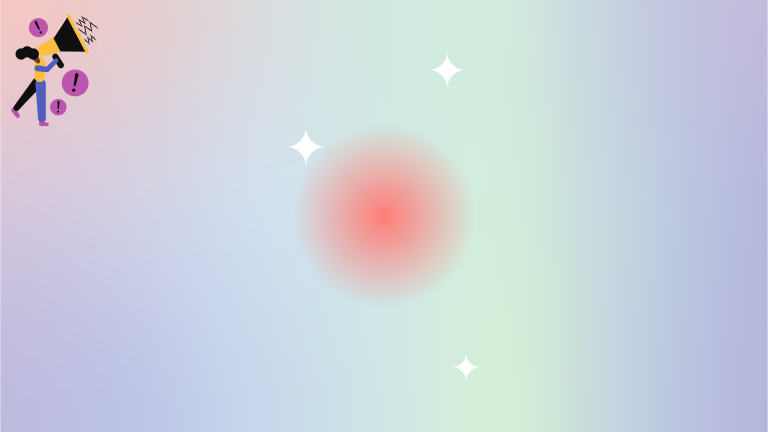
This background is drawn by a WebGL 2 fragment shader. Its source:

```glsl
#version 300 es
precision highp float;
// Pastel gradient with a soft red glow, white sparkles and a small megaphone figure.
uniform vec2 u_resolution;
out vec4 outColor;

const vec3 MAGENTA = vec3(0.74, 0.33, 0.68);
const vec3 YELLOW = vec3(0.98, 0.75, 0.24);
const vec3 BLUE = vec3(0.31, 0.37, 0.75);
const vec3 BLACK = vec3(0.06);
const vec3 SKIN = vec3(0.45, 0.23, 0.17);
const vec3 GLOW = vec3(1.0, 0.49, 0.47);

// Smooth curve through seven evenly spaced colours.
vec3 ramp(vec3 stops[7], float x) {
  float s = clamp(x, 0.0, 1.0) * 6.0;
  int i = min(int(s), 5);
  float t = s - float(i);
  vec3 a = stops[max(i - 1, 0)], b = stops[i], c = stops[i + 1], d = stops[min(i + 2, 6)];
  return b + 0.5 * t * (c - a + t * (2.0 * a - 5.0 * b + 4.0 * c - d + t * (3.0 * (b - c) + d - a)));
}

vec3 backdrop(vec2 uv) {
  vec3 top[7] = vec3[7](vec3(.96, .78, .76), vec3(.91, .80, .80), vec3(.86, .86, .87),
    vec3(.82, .91, .88), vec3(.82, .91, .87), vec3(.77, .80, .88), vec3(.76, .73, .86));
  vec3 middle[7] = vec3[7](vec3(.83, .78, .87), vec3(.82, .82, .90), vec3(.82, .88, .94),
    vec3(.82, .91, .90), vec3(.82, .92, .86), vec3(.76, .82, .88), vec3(.70, .72, .87));
  vec3 bottom[7] = vec3[7](vec3(.74, .73, .87), vec3(.74, .77, .90), vec3(.78, .84, .92),
    vec3(.81, .90, .90), vec3(.83, .93, .84), vec3(.75, .81, .88), vec3(.71, .71, .86));
  vec3 low = mix(ramp(bottom, uv.x), ramp(middle, uv.x), smoothstep(0.0, 0.65, uv.y));
  return mix(low, ramp(top, uv.x), smoothstep(0.4, 1.05, uv.y));
}

// Distance to a round-ended limb whose radius runs from ra to rb.
float limb(vec2 p, vec2 a, vec2 b, float ra, float rb) {
  vec2 pa = p - a, ba = b - a;
  float h = clamp(dot(pa, ba) / dot(ba, ba), 0.0, 1.0);
  return length(pa - ba * h) - mix(ra, rb, h);
}

// Distance to a flat-ended cone.
float cone(vec2 p, vec2 a, vec2 b, float ra, float rb) {
  vec2 axis = normalize(b - a), q = p - a;
  float size = length(b - a), along = dot(q, axis);
  float across = abs(q.x * axis.y - q.y * axis.x);
  return max(across - mix(ra, rb, along / size), max(-along, along - size));
}

// Distance to a zigzag stroke from a to b.
float zigzag(vec2 p, vec2 a, vec2 b, float height) {
  vec2 axis = normalize(b - a), q = p - a;
  float size = length(b - a), along = dot(q, axis);
  float wave = height * (abs(fract(along / size * 2.5) - 0.5) * 4.0 - 1.0);
  float across = dot(q, vec2(-axis.y, axis.x)) - wave;
  float slope = 10.0 * height / size;
  return max(abs(across) / sqrt(1.0 + slope * slope) - 0.1, max(-along, along - size));
}

// Distance to a four-pointed star with circular hollows.
float sparkle(vec2 p, float r) {
  vec2 q = abs(p);
  return max(r - length(q - r), max(q.x, q.y) - r);
}

vec3 paint(vec3 base, vec3 tint, float d, float px) {
  return mix(base, tint, clamp(0.5 - d / px, 0.0, 1.0));
}

// Disc holding a tilted bar and dot.
vec3 badge(vec3 base, vec2 p, float r, float tilt, float px) {
  vec2 up = vec2(sin(tilt), cos(tilt)) * r;
  vec3 color = paint(base, MAGENTA, length(p) - r, px);
  float mark = min(limb(p, up * 0.62, -up * 0.15, 0.13 * r, 0.08 * r), length(p + up * 0.55) - 0.12 * r);
  return paint(color, BLACK, mark, px);
}

vec3 figure(vec3 c, vec2 p, float px) {
  // Legs and shoes
  c = paint(c, MAGENTA, limb(p, vec2(3.2, 74.5), vec2(4.1, 73.2), 0.6, 0.5), px);
  c = paint(c, MAGENTA, limb(p, vec2(9.6, 71.4), vec2(10.9, 71.2), 0.6, 0.4), px);
  c = paint(c, BLACK, limb(p, vec2(8.6, 80.8), vec2(3.8, 75.0), 1.2, 0.7), px);
  c = paint(c, BLUE, limb(p, vec2(9.4, 80.6), vec2(9.7, 72.6), 1.2, 0.9), px);
  // Megaphone
  c = paint(c, YELLOW, cone(p, vec2(9.0, 87.9), vec2(13.7, 90.0), 1.2, 1.9), px);
  c = paint(c, BLACK, cone(p, vec2(13.2, 89.6), vec2(17.7, 92.0), 1.7, 4.5), px);
  c = paint(c, YELLOW, limb(p, vec2(15.8, 96.4), vec2(20.2, 87.9), 0.35, 0.35), px);
  c = paint(c, BLACK, limb(p, vec2(12.8, 86.9), vec2(14.1, 84.9), 0.7, 0.7), px);
  // Torso, head, hair and arm
  c = paint(c, YELLOW, limb(p, vec2(9.3, 85.4), vec2(9.2, 82.2), 1.3, 1.2), px);
  c = paint(c, SKIN, limb(p, vec2(8.1, 86.8), vec2(8.8, 85.8), 0.8, 0.5), px);
  for (int i = 0; i < 3; i++) {
    float k = float(i) - 1.0;
    c = paint(c, BLACK, length(p - vec2(6.3 + 1.4 * k, 88.0 - 0.5 * k * k)) - 1.3, px);
  }
  float arm = min(limb(p, vec2(8.7, 84.2), vec2(10.9, 83.9), 0.7, 0.6),
                  limb(p, vec2(10.9, 83.9), vec2(13.0, 86.0), 0.6, 0.5));
  c = paint(c, BLUE, arm, px);
  // Sound strokes
  c = paint(c, BLACK, zigzag(p, vec2(18.1, 94.2), vec2(19.9, 95.8), 0.7), px);
  c = paint(c, BLACK, zigzag(p, vec2(18.8, 92.4), vec2(22.0, 94.4), 0.9), px);
  return paint(c, BLACK, zigzag(p, vec2(19.9, 90.3), vec2(21.8, 91.4), 0.6), px);
}

void main() {
  vec2 uv = gl_FragCoord.xy / u_resolution;
  float px = 100.0 / u_resolution.y;
  vec2 p = gl_FragCoord.xy * px; // canvas is 100 units high
  vec3 color = backdrop(uv);
  // Pale side borders
  color = mix(color, vec3(0.93), 0.5 * smoothstep(0.4984, 0.4996, abs(uv.x - 0.5)));
  // Central glow
  color = mix(color, GLOW, clamp(1.0 - length(p - vec2(88.9, 50.0)) / 21.3, 0.0, 1.0));
  // Sparkles: centre and radius
  vec3 stars[3] = vec3[3](vec3(103.5, 83.8, 4.3), vec3(70.8, 66.0, 4.6), vec3(107.9, 15.0, 3.3));
  for (int i = 0; i < 3; i++) color = paint(color, vec3(1.0), sparkle(p - stars[i].xy, stars[i].z), px);
  // Badges and figure
  color = badge(color, p - vec2(8.9, 93.6), 2.2, -0.45, px);
  color = badge(color, p - vec2(17.4, 80.8), 3.1, 0.2, px);
  color = badge(color, p - vec2(13.5, 75.2), 1.9, 0.05, px);
  outColor = vec4(figure(color, p, px), 1.0);
}
```
